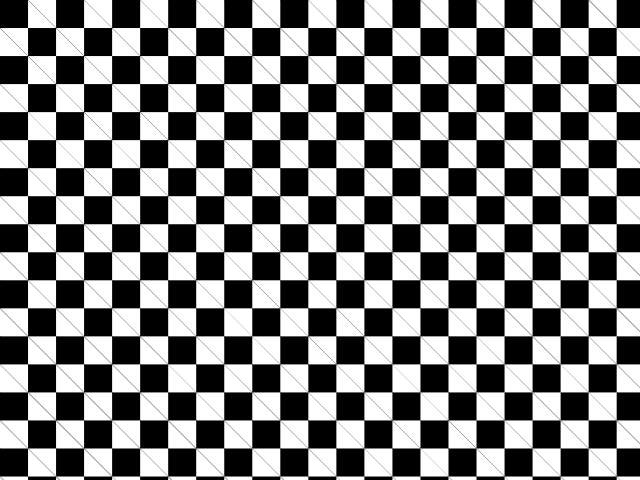
A WebGL 1 fragment shader for this pattern:

```glsl
precision highp float;
// Black and white checkerboard with a faint diagonal hairline seam in each white square.

uniform vec2 u_resolution;

const float CELLS_DOWN = 17.124;  // squares per canvas height
const float SEAM_WIDTH = 0.016;   // in squares
const float SEAM_FAINTEST = 0.2;
const float SEAM_STRONGEST = 0.85;
const vec3 BLACK = vec3(0.0);
const vec3 WHITE = vec3(1.0);

float hash(vec2 p) {
  vec3 q = fract(vec3(p.xyx) * 0.1031);
  q += dot(q, q.yzx + 33.33);
  return fract((q.x + q.y) * q.z);
}

// Alternates between +1 in even squares and -1 in odd ones, smoothed over one pixel.
float stripe(float x, float pixel) {
  float edgeDistance = abs(mod(x - 0.5, 2.0) - 1.0) - 0.5;
  return clamp(2.0 * edgeDistance / pixel, -1.0, 1.0);
}

// White amount of the checkerboard; the first square is black.
float checker(vec2 p, float pixel) {
  return 0.5 - 0.5 * stripe(p.x, pixel) * stripe(p.y, pixel);
}

// Share of a pixel covered by a line of the given width.
float lineCoverage(float dist, float width, float pixel) {
  float outer = clamp(0.5 + (0.5 * width - dist) / pixel, 0.0, 1.0);
  float inner = clamp(0.5 - (0.5 * width + dist) / pixel, 0.0, 1.0);
  return outer - inner;
}

// Seam from upper left to lower right, uneven between squares and along its length.
float seam(vec2 p, float pixel) {
  vec2 id = floor(p);
  vec2 local = p - id;
  float dist = abs(local.x - local.y) * 0.70711;
  float wear = mix(hash(id), hash(id + 57.0), 0.35 * local.x);
  float strength = mix(SEAM_FAINTEST, SEAM_STRONGEST, sqrt(wear));
  return strength * lineCoverage(dist, SEAM_WIDTH, pixel);
}

void main() {
  // Measure in squares, rightward and downward from the upper left corner.
  float pixel = CELLS_DOWN / u_resolution.y;
  vec2 p = vec2(gl_FragCoord.x, u_resolution.y - gl_FragCoord.y) * pixel;

  float light = checker(p, pixel) * (1.0 - seam(p, pixel));
  gl_FragColor = vec4(mix(BLACK, WHITE, light), 1.0);
}
```
